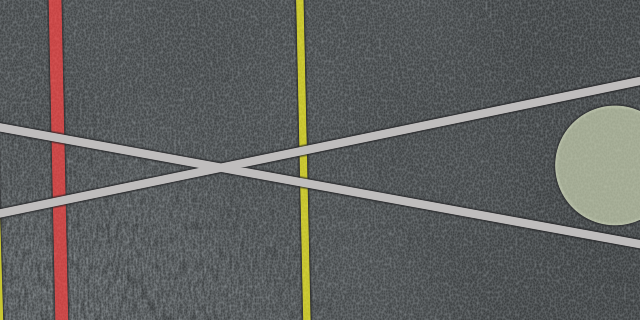
A WebGL 1 fragment shader for this background:

```glsl
precision highp float;
// Grainy charcoal board with red and yellow bars, two crossing pale strips and a disc.
uniform vec2 u_resolution;

const vec3 SLATE = vec3(0.335, 0.352, 0.360);
const vec3 RED = vec3(0.80, 0.29, 0.29);
const vec3 YELLOW = vec3(0.79, 0.78, 0.20);
const vec3 STRIP = vec3(0.75, 0.74, 0.74);
const vec3 DISC = vec3(0.65, 0.68, 0.59);
const vec3 RIM = vec3(0.14, 0.14, 0.15);

vec2 hash2(vec2 p) {
  vec3 q = fract(p.xyx * vec3(0.1031, 0.1030, 0.0973));
  q += dot(q, q.yzx + 33.33);
  return fract((q.xx + q.yz) * q.zy);
}

// Distance to the nearest scattered point, centred near zero
float cellular(vec2 p) {
  vec2 cell = floor(p);
  vec2 local = fract(p);
  float nearest = 2.0;
  for (int j = -1; j <= 1; j++) {
    for (int i = -1; i <= 1; i++) {
      vec2 offset = vec2(float(i), float(j));
      vec2 delta = offset + hash2(cell + offset) - local;
      nearest = min(nearest, dot(delta, delta));
    }
  }
  return sqrt(nearest) - 0.48;
}

// Signed distance to an endless band through a and b
float bandDistance(vec2 p, vec2 a, vec2 b, float halfWidth) {
  vec2 along = normalize(b - a);
  vec2 rel = p - a;
  return abs(rel.x * along.y - rel.y * along.x) - halfWidth;
}

float discDistance(vec2 p, vec2 center, float radius) {
  return length(p - center) - radius;
}

float coverage(float d, float pixel) {
  return 1.0 - smoothstep(-0.6 * pixel, 0.6 * pixel, d);
}

// Paints a shape above a thin soft dark rim
vec3 paint(vec3 base, vec3 color, float d, float rim, float pixel) {
  float shade = 1.0 - smoothstep(0.0, 0.009, d);
  base = mix(base, RIM, rim * shade);
  return mix(base, color, coverage(d, pixel));
}

// Slate surface with worn vertical streaks toward the lower left
vec3 board(vec2 p, float grain) {
  float wear = exp(-dot((p - vec2(0.30, 0.05)) * vec2(1.0, 1.5),
                        (p - vec2(0.30, 0.05)) * vec2(1.0, 1.5)) * 2.2);
  float streak = cellular(p * vec2(115.0, 24.0) + 7.0);
  float mottling = sin(p.x * 9.0 + sin(p.y * 5.0)) * sin(p.y * 7.0 + p.x * 3.0);
  float light = 0.035 * wear - 0.03 * smoothstep(1.0, 2.0, p.x);
  light += 0.008 * mottling + 0.17 * grain;
  light -= (0.035 + 0.14 * wear) * streak;
  return SLATE + light * vec3(0.97, 1.0, 1.02);
}

void main() {
  vec2 p = gl_FragCoord.xy / u_resolution.y;
  p.x *= 2.0 * u_resolution.y / u_resolution.x;
  float pixel = 1.0 / u_resolution.y;
  float grain = cellular(p * vec2(150.0, 115.0));
  vec3 color = board(p, grain);

  // Upright bars
  float redBar = bandDistance(p, vec2(0.193, 0.0), vec2(0.172, 1.0), 0.0200);
  float yellowBar = bandDistance(p, vec2(0.959, 0.0), vec2(0.937, 1.0), 0.0115);
  float edgeBar = bandDistance(p, vec2(0.002, 0.0), vec2(-0.016, 0.6), 0.0080);
  color = paint(color, RED + 0.06 * grain, redBar, 0.65, pixel);
  color = paint(color, YELLOW + 0.06 * grain, yellowBar, 0.75, pixel);
  color = paint(color, YELLOW, edgeBar, 0.65, pixel);

  // Pale disc with a faintly bright edge
  float disc = discDistance(p, vec2(1.922, 0.483), 0.187);
  float edgeGlow = 0.07 * smoothstep(-0.012, 0.0, disc);
  color = paint(color, DISC + edgeGlow + 0.05 * grain, disc, 0.65, pixel);

  // Crossing strips share one distance so their overlap stays clean
  float falling = bandDistance(p, vec2(0.0, 0.602), vec2(2.0, 0.237), 0.0130);
  float rising = bandDistance(p, vec2(0.0, 0.333), vec2(2.0, 0.747), 0.0130);
  color = paint(color, STRIP, min(falling, rising), 0.75, pixel);

  gl_FragColor = vec4(clamp(color, 0.0, 1.0), 1.0);
}
```
